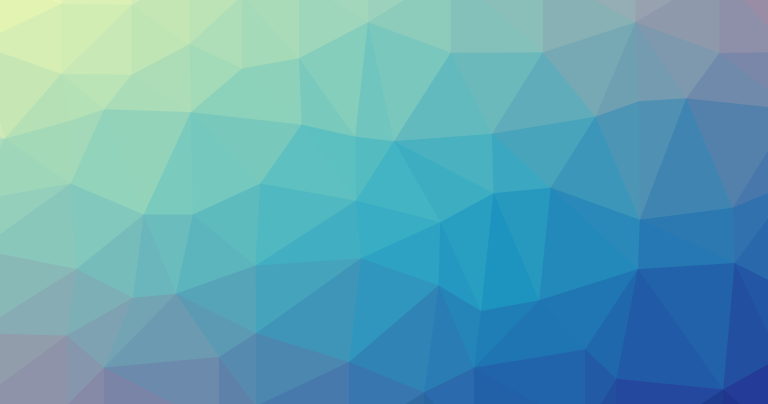
Write a Shadertoy shader that draws this background.

```glsl
// Low-poly background: an irregular triangle mesh shaded from pale yellow through teal to deep blue.

// Sequential ramp, position 0 (cream) to 8 (navy)
vec3 ramp(float position) {
    vec3 stops[9] = vec3[9](
        vec3(1.00, 1.00, 0.85), vec3(0.93, 0.97, 0.69), vec3(0.78, 0.91, 0.71),
        vec3(0.50, 0.80, 0.73), vec3(0.25, 0.71, 0.77), vec3(0.11, 0.57, 0.75),
        vec3(0.13, 0.37, 0.66), vec3(0.145, 0.20, 0.58), vec3(0.03, 0.11, 0.35));
    float t = clamp(position, 0.0, 7.999);
    int i = int(t);
    return mix(stops[i], stops[i + 1], fract(t));
}

// Flat colour of a facet: mean of a horizontal and a vertical ramp, mauve off the diagonal
vec3 facetColor(vec2 center, float aspect) {
    vec2 uv = center / vec2(aspect, 1.0);
    vec2 position = 1.2 + 5.7 * uv;
    float offDiagonal = clamp(uv.x - uv.y, -1.0, 1.0);
    vec3 mauveShift = vec3(0.075, -0.035, 0.010) * offDiagonal * offDiagonal;
    return 0.5 * (ramp(position.x) + ramp(position.y)) + mauveShift;
}

float cross2(vec2 a, vec2 b) {
    return a.x * b.y - a.y * b.x;
}

const vec2 cellSize = vec2(0.181, 0.1735);
const vec2 meshOrigin = vec2(0.126, 0.149);

// Wave settings: offset, amplitude, frequency, crest position
float wave(vec4 w, float x) {
    return w.x + w.y * cos(w.z * (x - w.w));
}

// Grid node displaced by the waves of its row, in canvas heights, y downward
vec2 meshNode(vec2 id) {
    vec4 sideways[5] = vec4[5](
        vec4(-0.047, -0.074, 0.70, 4.8), vec4(0.012, 0.069, 1.65, 3.2),
        vec4(0.015, 0.045, 1.45, 0.5), vec4(0.002, 0.062, 1.40, 4.6),
        vec4(0.002, 0.054, 2.60, 2.1));
    vec4 downward[5] = vec4[5](
        vec4(0.010, -0.050, 2.10, 5.0), vec4(0.000, 0.054, 0.85, 5.0),
        vec4(0.005, 0.050, 1.85, 1.5), vec4(0.012, 0.064, 1.30, 1.4),
        vec4(0.020, 0.054, 1.70, 5.0));
    int row = int(clamp(id.y, 0.0, 4.0));
    vec2 shift = vec2(wave(sideways[row], id.x), wave(downward[row], id.x));
    // Rows fan out toward the right
    shift.y += 0.027 * (id.y - 2.0) * smoothstep(2.0, 5.0, id.x);
    return meshOrigin + cellSize * id + shift;
}

// Signed distance from the line a-b, positive on the inner side
float edgeDistance(vec2 p, vec2 a, vec2 b) {
    return cross2(b - a, p - a) / length(b - a);
}

// Colour times coverage, with coverage in alpha
vec4 facet(vec2 p, vec2 a, vec2 b, vec2 c, float pixel, float aspect) {
    float inside = min(edgeDistance(p, a, b),
                   min(edgeDistance(p, b, c), edgeDistance(p, c, a)));
    float coverage = clamp(inside / pixel + 0.5, 0.0, 1.0);
    return coverage * vec4(facetColor((a + b + c) / 3.0, aspect), 1.0);
}

void mainImage(out vec4 fragColor, in vec2 fragCoord) {
    float aspect = iResolution.x / iResolution.y;
    float pixel = 1.0 / iResolution.y;
    vec2 p = vec2(fragCoord.x, iResolution.y - fragCoord.y) * pixel;
    vec2 home = floor((p - meshOrigin) / cellSize);
    vec4 sum = vec4(0.0);

    // Gather facets of the nearby quads
    for (int j = -2; j <= 2; j++) {
        for (int i = -2; i <= 2; i++) {
            vec2 id = home + vec2(i, j);
            vec2 a = meshNode(id);
            vec2 b = meshNode(id + vec2(1.0, 0.0));
            vec2 c = meshNode(id + vec2(1.0, 1.0));
            vec2 d = meshNode(id + vec2(0.0, 1.0));

            // Delaunay diagonal: sign of sin(angle at a + angle at c)
            float split = cross2(b - a, d - a) * dot(d - c, b - c)
                        + dot(b - a, d - a) * cross2(d - c, b - c);
            if (split > 0.0) {
                sum += facet(p, a, b, d, pixel, aspect);
                sum += facet(p, b, c, d, pixel, aspect);
            } else {
                sum += facet(p, a, b, c, pixel, aspect);
                sum += facet(p, a, c, d, pixel, aspect);
            }
        }
    }
    fragColor = vec4(sum.rgb / max(sum.a, 0.0001), 1.0);
}
```
